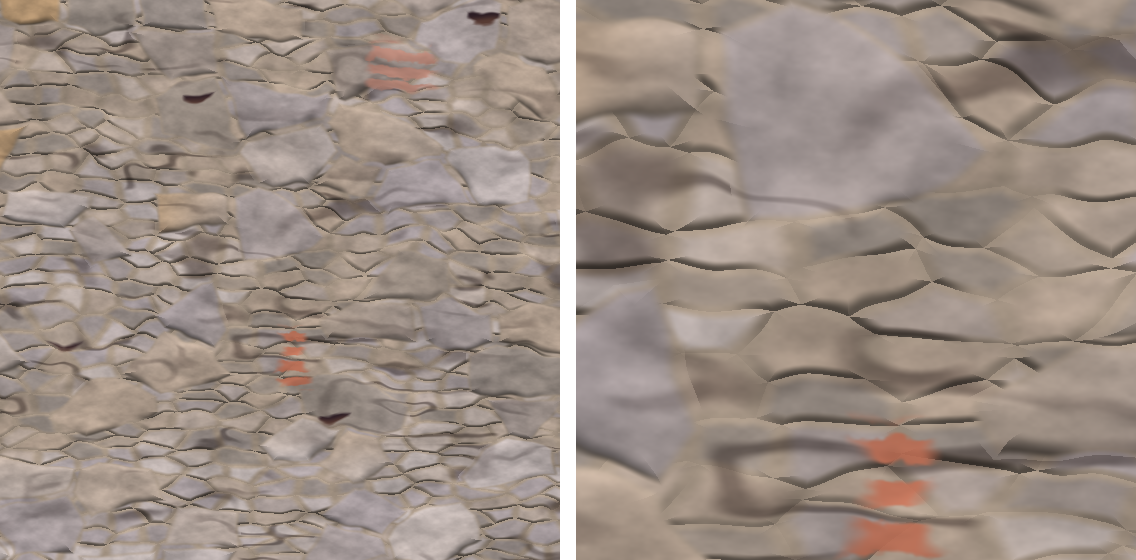
Left, the full canvas; right, a detail of the centre.
Write a three.js fragment shader that draws this texture.

```glsl
varying vec2 vUv;

const vec2 BLOCK_SCALE = vec2(7.0, 11.5);
const vec2 RUBBLE_SCALE = vec2(15.0, 33.0);
const float BLOCK_SHARE = 0.42;
const float TILT = 0.07;
const float WARP = 0.028;
const float FINE_WARP = 0.010;
const float GRAIN = 0.36;
const float SHADOW = 0.50;
const float CRACK = 0.36;
const int HOLES = 4;
const int BRICK_PATCHES = 2;
const vec2 HOLE_START = vec2(0.60, 0.26);
const vec2 HOLE_STEP = vec2(0.755, 0.570);
const vec2 BRICK_START = vec2(0.53, 0.36);
const vec2 BRICK_STEP = vec2(0.19, 0.53);

const vec3 LILAC = vec3(0.63, 0.59, 0.60);
const vec3 PALE = vec3(0.71, 0.67, 0.66);
const vec3 TAN = vec3(0.66, 0.59, 0.53);
const vec3 UMBER = vec3(0.55, 0.51, 0.48);
const vec3 OCHRE = vec3(0.70, 0.57, 0.42);
const vec3 MORTAR = vec3(0.61, 0.55, 0.49);
const vec3 BRICK_RED = vec3(0.74, 0.43, 0.33);
const vec3 BRICK_PINK = vec3(0.73, 0.55, 0.50);
const vec3 HOLE_DARK = vec3(0.17, 0.11, 0.14);
const vec3 HOLE_BROWN = vec3(0.34, 0.23, 0.20);

struct Stone { float edge; float facing; vec2 id; };

float hash1(vec2 p) {
  vec3 q = fract(p.xyx * 0.1031);
  q += dot(q, q.yzx + 33.33);
  return fract((q.x + q.y) * q.z);
}

vec2 hash2(vec2 p) {
  return vec2(hash1(p + 17.3), hash1(p + 71.9));
}

float noise(vec2 p) {
  vec2 i = floor(p), f = fract(p);
  f = f * f * (3.0 - 2.0 * f);
  vec2 e = vec2(1.0, 0.0);
  return mix(mix(hash1(i), hash1(i + e), f.x),
             mix(hash1(i + e.yx), hash1(i + e.xx), f.x), f.y);
}

float fbm(vec2 p) {
  float sum = 0.0, gain = 0.5;
  for (int k = 0; k < 4; k++) {
    sum += gain * noise(p);
    p = p * 1.9 + 13.7;
    gain *= 0.55;
  }
  return sum;
}

// Voronoi cell: distance to its border, and whether that border lies above or below
Stone stoneAt(vec2 p) {
  vec2 cell = floor(p), f = fract(p), nearest = vec2(0.0), id = cell;
  float best = 9.0;
  for (int y = -1; y <= 1; y++) for (int x = -1; x <= 1; x++) {
    vec2 g = vec2(float(x), float(y));
    vec2 r = g + 0.1 + 0.8 * hash2(cell + g) - f;
    if (dot(r, r) < best) { best = dot(r, r); nearest = r; id = cell + g; }
  }
  Stone s = Stone(9.0, 0.0, id);
  for (int y = -2; y <= 2; y++) for (int x = -2; x <= 2; x++) {
    vec2 g = vec2(float(x), float(y));
    vec2 r = g + 0.1 + 0.8 * hash2(cell + g) - f;
    vec2 across = r - nearest;
    if (dot(across, across) > 0.0001) {
      vec2 normal = normalize(across);
      float d = dot(0.5 * (r + nearest), normal);
      if (d < s.edge) { s.edge = d; s.facing = normal.y; }
    }
  }
  return s;
}

vec3 stoneColour(vec2 id, float warmth) {
  float pick = hash1(id + 5.1);
  vec3 cool = mix(LILAC, PALE, smoothstep(0.3, 0.8, pick));
  vec3 warm = mix(UMBER, TAN, smoothstep(0.2, 0.6, pick));
  float blend = smoothstep(0.25, 0.75, 0.5 * hash1(id + 9.7) + 0.5 * warmth);
  return mix(cool, warm, blend);
}

// Face colour, mortar joint, light on the top edge, shadow under the bottom edge
vec3 shadeStone(Stone s, vec3 face, float joint, float patchy) {
  vec3 c = mix(MORTAR, face, smoothstep(0.02, joint, s.edge));
  float rim = 1.0 - smoothstep(0.03, 0.20, s.edge);
  float under = smoothstep(0.1, 0.8, -s.facing);
  float over = smoothstep(0.2, 0.9, s.facing);
  c *= 1.0 - SHADOW * rim * under * patchy;
  return c * (1.0 + 0.07 * rim * over);
}

void main() {
  vec2 uv = vUv;
  vec2 drift = vec2(noise(uv * 8.0), noise(uv * 8.0 + 40.0)) - 0.5;
  vec2 jag = vec2(noise(uv * 34.0), noise(uv * 34.0 + 80.0)) - 0.5;
  vec2 p = uv + WARP * drift + FINE_WARP * jag;
  p.y += TILT * uv.x * smoothstep(0.1, 0.4, uv.y);

  // Regional tint: cooler courses near the foot, ochre blocks at upper left
  float foot = 1.0 - smoothstep(0.16, 0.24, p.y);
  float warmth = clamp(0.25 + 0.7 * noise(uv * 4.0 + 3.0) - 0.45 * foot, 0.0, 1.0);
  float ochreZone = smoothstep(0.35, 0.6, uv.y) * (1.0 - smoothstep(0.2, 0.45, uv.x));
  float patchy = smoothstep(0.3, 0.7, noise(uv * vec2(17.0, 25.0) + 60.0));

  // Small rubble with larger blocks set into it
  Stone rubble = stoneAt(p * RUBBLE_SCALE);
  Stone block = stoneAt(p * BLOCK_SCALE + 20.0);
  vec3 wall = shadeStone(rubble, stoneColour(rubble.id, warmth), 0.22, patchy);
  vec3 blockFace = stoneColour(block.id + 50.0, warmth);
  blockFace = mix(blockFace, OCHRE, 0.85 * ochreZone * step(0.5, hash1(block.id + 2.3)));
  float isBlock = step(1.0 - BLOCK_SHARE, hash1(block.id + 31.0));
  vec3 blockShade = shadeStone(block, blockFace, 0.10, patchy);
  wall = mix(wall, blockShade, isBlock * smoothstep(0.01, 0.07, block.edge));

  // Weathered layers, fine grain and short flat cracks
  float layers = fbm(p * vec2(16.0, 36.0));
  float grain = fbm(uv * vec2(50.0, 75.0) + 7.0);
  wall *= 1.0 + GRAIN * (layers - 0.48) + 0.6 * GRAIN * (grain - 0.48);
  float ridge = abs(noise(p * vec2(11.0, 42.0) + 25.0) - 0.5);
  float crackZone = smoothstep(0.48, 0.72, noise(uv * vec2(13.0, 22.0) + 90.0));
  float crack = (1.0 - smoothstep(0.02, 0.15, ridge)) * crackZone;
  wall *= 1.0 - CRACK * crack * (1.0 - 0.5 * isBlock) * vec3(0.94, 1.0, 1.0);

  // Broken brick infill in thin courses
  for (int k = 0; k < BRICK_PATCHES; k++) {
    float n = float(k);
    vec2 q = p - vec2(0.0, TILT * uv.x) - BRICK_START - n * BRICK_STEP;
    vec2 beyond = abs(q) - mix(vec2(0.026, 0.058), vec2(0.055, 0.045), n);
    float area = 1.0 - smoothstep(-0.012, 0.008, max(beyond.x, beyond.y) + 0.05 * (layers - 0.45));
    float course = abs(fract(q.y * 36.0 + 0.6 * drift.x + 2.0 * q.x) - 0.5);
    float brick = 1.0 - smoothstep(0.27, 0.43, course + 0.5 * (grain - 0.48));
    vec3 red = mix(BRICK_RED, BRICK_PINK, n * 0.8) * (0.8 + 0.42 * layers);
    wall = mix(wall, red, area * brick * 0.9);
  }

  // Gaps left by fallen stones: flat top, ragged belly
  for (int k = 0; k < HOLES; k++) {
    vec2 centre = fract(HOLE_START + float(k) * HOLE_STEP);
    float size = 0.55 + 0.5 * hash1(centre * 91.0);
    vec2 q = (uv + 0.6 * WARP * drift + FINE_WARP * jag - centre) / (size * vec2(0.055, 0.036));
    float d = max(q.y, length(q) - 1.0) + 1.1 * (layers - 0.48);
    vec3 depth = mix(HOLE_DARK, HOLE_BROWN, smoothstep(0.1, 0.9, -q.y));
    wall = mix(wall, depth, 1.0 - smoothstep(-0.2, 0.14, d));
  }

  gl_FragColor = vec4(clamp(wall, 0.0, 1.0), 1.0);
}
```
